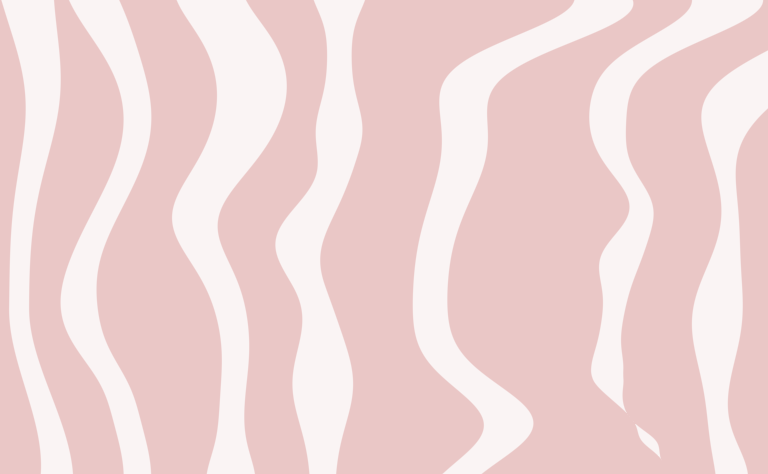
Write a Shadertoy shader that draws this pattern.

```glsl
// Seven wavy off-white ribbons run from top to bottom over a dusty pink ground.
// Each ribbon has a centre line and a half width, both functions of the height
// that are built from soft bumps, steps and cosines.

const vec3 PINK = vec3(0.918, 0.780, 0.778);
const vec3 CREAM = vec3(0.980, 0.957, 0.955);

// Soft swelling around a given height
float bump(float t, float middle, float spread) {
    float k = (t - middle) / spread;
    return exp(-k * k);
}

// Smooth coverage of a ribbon, with the edge width corrected for its slope
float ribbon(float x, float centre, float halfWidth) {
    float d = abs(x - centre) - halfWidth;
    float soft = max(0.8 * length(vec2(dFdx(d), dFdy(d))), 1e-5);
    return 1.0 - smoothstep(-soft, soft, d);
}

void mainImage(out vec4 fragColor, in vec2 fragCoord) {
    // Canvas height is one unit; t runs downwards from the top
    vec2 p = fragCoord / iResolution.y;
    float x = p.x, t = 1.0 - p.y;
    float centre, halfWidth, cover;

    // Narrow ribbon along the left border
    centre = 0.04 + 0.05 * bump(t, 0.2, 0.2) + 0.08 * smoothstep(0.65, 1.0, t);
    halfWidth = 0.021 + 0.09 * (t - 0.62) * (t - 0.62);
    cover = ribbon(x, centre, halfWidth);

    // Even, regular wave
    centre = 0.228 + 0.062 * cos(8.27 * (t - 0.25)) + 0.018 * bump(t, 0.81, 0.08);
    halfWidth = 0.029 + 0.024 * bump(t, 0.0, 0.12) + 0.01 * bump(t, 0.66, 0.1);
    cover = max(cover, ribbon(x, centre, halfWidth));

    // Broad ribbon that tapers downwards and flares at the foot
    centre = 0.487 + 0.045 * bump(t, 0.19, 0.15) - 0.077 * bump(t, 0.465, 0.12)
           - 0.055 * bump(t, -0.03, 0.1) + 0.01 * bump(t, 0.74, 0.1);
    halfWidth = 0.024 + 0.052 * bump(t, 0.1, 0.42) + 0.028 * bump(t, 1.02, 0.08);
    cover = max(cover, ribbon(x, centre, halfWidth));

    // Beaded ribbon with several swellings
    centre = 0.716 - 0.035 * smoothstep(0.35, 0.6, t) - 0.06 * bump(t, 0.51, 0.11);
    halfWidth = 0.025 + 0.035 * bump(t, -0.03, 0.07) + 0.024 * bump(t, 0.275, 0.08)
              + 0.026 * bump(t, 0.49, 0.1) + 0.039 * bump(t, 0.81, 0.12);
    cover = max(cover, ribbon(x, centre, halfWidth));

    // Ribbon that leans right at the top and hooks at the foot
    centre = 0.905 + 0.365 * bump(t, 0.0, 0.12) + 0.075 * bump(t, 0.3, 0.17)
           + 0.168 * bump(t, 0.895, 0.112);
    halfWidth = 0.036 + 0.038 * bump(t, 0.07, 0.11) + 0.012 * bump(t, 0.3, 0.15)
              + 0.017 * bump(t, 0.87, 0.12);
    cover = max(cover, ribbon(x, centre, halfWidth));

    // Ribbon that pinches shut and ends in a small sliver
    centre = 1.28 + 0.255 * bump(t, 0.0, 0.11) + 0.072 * bump(t, 0.44, 0.09)
           + 0.018 * bump(t, 0.61, 0.1) + 0.13 * smoothstep(0.78, 1.02, t);
    halfWidth = 0.022 + 0.053 * bump(t, 0.0, 0.15) + 0.014 * bump(t, 0.26, 0.09)
              + 0.022 * bump(t, 0.54, 0.07) + 0.012 * bump(t, 0.78, 0.05);
    halfWidth = mix(halfWidth, 0.018 * bump(t, 0.93, 0.028) - 0.003,
                    smoothstep(0.8, 0.89, t));
    cover = max(cover, ribbon(x, centre, halfWidth));

    // Ribbon that enters from the right border
    centre = 1.51 + 0.3 * bump(t, 0.0, 0.16) + 0.03 * bump(t, 0.46, 0.14)
           + 0.035 * bump(t, 1.02, 0.1);
    halfWidth = 0.014 + 0.076 * bump(t, 0.15, 0.14) + 0.039 * bump(t, 0.67, 0.14)
              + 0.02 * bump(t, 1.0, 0.1);
    cover = max(cover, ribbon(x, centre, halfWidth));

    fragColor = vec4(mix(PINK, CREAM, cover), 1.0);
}
```
